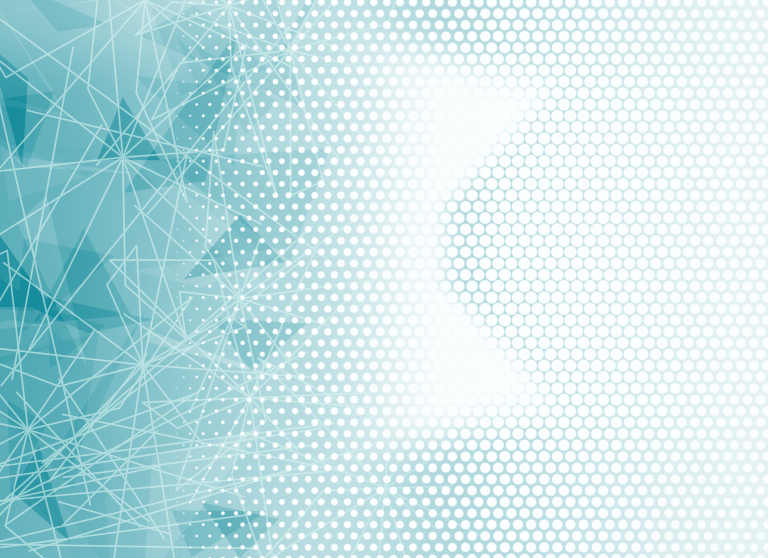
A Shadertoy shader for this background:

```glsl
// Teal polygon mesh on the left dissolving into a white halftone on the right.
// A scalar "depth" blends white to deep teal; shards shift it, then a chevron
// glow clears it. Line fans and a hexagonal dot grid are laid on top.
#define WHITE vec3(0.985, 0.995, 0.995)
#define DEEP vec3(0.09, 0.55, 0.61)
#define LINE_COLOR vec3(0.86, 0.96, 0.95)
#define LINE_WIDTH 0.0015
#define LINE_ALPHA 0.6
#define DOT_PITCH 0.0235
#define SPOKES 13
#define SHARDS 42
#define LONG_LINES 26
#define PIXEL (1.0 / iResolution.y)

vec2 hash2(float n) {
    return fract(sin(vec2(n * 12.99 + 1.7, n * 78.23 + 4.1)) * 4375.85);
}

float cross2(vec2 a, vec2 b) { return a.x * b.y - a.y * b.x; }

// Signed distance to the line a-b, positive on its left
float side(vec2 p, vec2 a, vec2 b) {
    return cross2(b - a, p - a) / max(length(b - a), 0.001);
}

float triangle(vec2 p, vec2 a, vec2 b, vec2 c) {
    float winding = sign(cross2(b - a, c - a));
    float inside = winding * side(p, a, b);
    inside = min(inside, winding * side(p, b, c));
    inside = min(inside, winding * side(p, c, a));
    return smoothstep(-0.7 * PIXEL, 0.7 * PIXEL, inside);
}

float segment(vec2 p, vec2 a, vec2 b) {
    vec2 ab = b - a;
    float along = clamp(dot(p - a, ab) / dot(ab, ab), 0.0, 1.0);
    float d = length(p - a - ab * along);
    return 1.0 - smoothstep(LINE_WIDTH - 0.7 * PIXEL, LINE_WIDTH + 0.7 * PIXEL, d);
}

// Spokes of uneven length leaving one hub, some tips joined by a chord
float fan(vec2 p, vec2 hub, float seed) {
    float ink = 0.0;
    vec2 previous = hub;
    for (int i = 0; i < SPOKES; i++) {
        vec2 h = hash2(seed * 31.0 + float(i));
        float angle = 6.2832 * (float(i) + 0.9 * h.x) / float(SPOKES);
        vec2 tip = hub + (0.1 + 0.32 * h.y) * vec2(cos(angle), sin(angle));
        ink = max(ink, segment(p, hub, tip));
        if (i % 3 == 1) ink = max(ink, segment(p, previous, tip));
        previous = tip;
    }
    return ink;
}

// Small scattered shards, some lighter and some darker
float scatteredShards(vec2 p) {
    float shift = 0.0;
    for (int i = 0; i < SHARDS; i++) {
        float n = float(i) * 5.0 + 200.0;
        vec2 h = hash2(n);
        vec2 c = vec2(0.55 * h.x * h.x, h.y);
        float tone = mix(-0.11, 0.15, hash2(n + 4.0).x);
        shift += tone * triangle(p, c + 0.36 * (hash2(n + 1.0) - 0.5),
            c + 0.36 * (hash2(n + 2.0) - 0.5), c + 0.36 * (hash2(n + 3.0) - 0.5));
    }
    return shift;
}

// Large dark shards that anchor the composition
float mainShards(vec2 p) {
    float s = 0.24 * triangle(p, vec2(0.22, 0.826), vec2(0.174, 0.713), vec2(0.287, 0.713));
    s += 0.20 * triangle(p, vec2(-0.02, 0.92), vec2(0.05, 0.86), vec2(0.04, 0.70));
    s += 0.24 * triangle(p, vec2(-0.03, 0.62), vec2(0.09, 0.45), vec2(-0.03, 0.45));
    s += 0.20 * triangle(p, vec2(0.43, 0.615), vec2(0.33, 0.50), vec2(0.51, 0.53));
    s += 0.14 * triangle(p, vec2(0.38, 0.43), vec2(0.55, 0.42), vec2(0.45, 0.335));
    s += 0.08 * triangle(p, vec2(0.24, 0.865), vec2(0.43, 0.84), vec2(0.42, 0.70));
    s += 0.12 * triangle(p, vec2(0.15, 0.59), vec2(0.235, 0.435), vec2(0.06, 0.42));
    s += 0.22 * triangle(p, vec2(0.07, 0.20), vec2(0.125, 0.03), vec2(0.02, 0.12));
    s += 0.16 * triangle(p, vec2(0.36, 0.10), vec2(0.50, 0.07), vec2(0.43, 0.0));
    return s;
}

// White glow whose right edge is a chevron
float chevronGlow(vec2 p) {
    float dy = abs(p.y - 0.56);
    float edge = 0.79 + 0.9 * max(0.0, dy - 0.07);
    float cap = 0.37 - 0.32 * (p.x - 0.78);
    return 0.96 * smoothstep(0.54, 0.82, p.x) * (1.0 - smoothstep(edge - 0.03, edge + 0.05, p.x))
        * (1.0 - smoothstep(cap - 0.09, cap + 0.04, dy));
}

float meshLines(vec2 p) {
    float ink = fan(p, vec2(0.22, 0.718), 1.0);
    ink = max(ink, fan(p, vec2(0.256, 0.346), 2.0));
    ink = max(ink, fan(p, vec2(0.43, 0.465), 3.0));
    ink = max(ink, fan(p, vec2(0.448, 0.287), 4.0));
    ink = max(ink, fan(p, vec2(0.69, 0.125), 5.0));
    ink = max(ink, fan(p, vec2(0.52, 0.91), 6.0));
    ink = max(ink, fan(p, vec2(0.26, 1.0), 7.0));
    ink = max(ink, fan(p, vec2(0.05, 0.23), 8.0));
    ink = max(ink, fan(p, vec2(0.41, 0.99), 9.0));
    for (int i = 0; i < LONG_LINES; i++) {
        vec2 a = hash2(float(i) + 500.0), b = hash2(float(i) + 600.0);
        float reach = i % 3 == 0 ? 1.0 : 0.38;
        ink = max(ink, segment(p, vec2(0.25 * a.x - 0.1, reach * a.y), vec2(0.1 + 0.6 * b.x, reach * b.y)));
    }
    return ink * (1.0 - 0.5 * smoothstep(0.5, 1.0, p.x));
}

// Hexagonal dots that grow to the right, then shrink again
float halftone(vec2 p) {
    float d = 1.0, rowHeight = 0.866 * DOT_PITCH;
    float nearest = floor((p.y - 0.6093) / rowHeight + 0.5);
    for (int k = -1; k <= 1; k++) {
        float row = nearest + float(k), offset = 0.5 * mod(row, 2.0);
        vec2 c = vec2((floor(p.x / DOT_PITCH - offset + 0.5) + offset) * DOT_PITCH, 0.6093 + row * rowHeight);
        float r = 0.47 * pow(clamp((c.x - 0.28) / 0.62, 0.0, 1.0), 0.75);
        r -= 0.09 * smoothstep(1.0, 1.36, c.x);
        r -= 0.08 * smoothstep(0.2, 0.5, abs(c.y - 0.56)) * smoothstep(0.5, 0.8, c.x);
        d = min(d, length(p - c) - r * DOT_PITCH);
    }
    return (1.0 - smoothstep(-0.9 * PIXEL, 0.9 * PIXEL, d)) * smoothstep(0.28, 0.36, p.x);
}

void mainImage(out vec4 fragColor, in vec2 fragCoord) {
    vec2 p = fragCoord / iResolution.y;
    // Base gradient: teal left field, pale right field, lighter upper left
    float left = mix(0.7, 0.27, smoothstep(-0.05, 0.65, p.x));
    left -= 0.2 * smoothstep(0.8, 1.0, p.y) * (1.0 - smoothstep(0.3, 0.6, p.x));
    float right = mix(0.34, 0.1, smoothstep(0.75, 1.37, p.x));
    float depth = mix(left, right, smoothstep(0.6, 0.85, p.x));
    depth += mainShards(p) + scatteredShards(p);
    depth *= 1.0 - chevronGlow(p);
    vec3 color = mix(WHITE, DEEP, clamp(depth, 0.0, 1.0));
    color = mix(color, LINE_COLOR, LINE_ALPHA * meshLines(p) * smoothstep(0.0, 0.2, depth));
    color = mix(color, WHITE, halftone(p));
    fragColor = vec4(color, 1.0);
}
```
